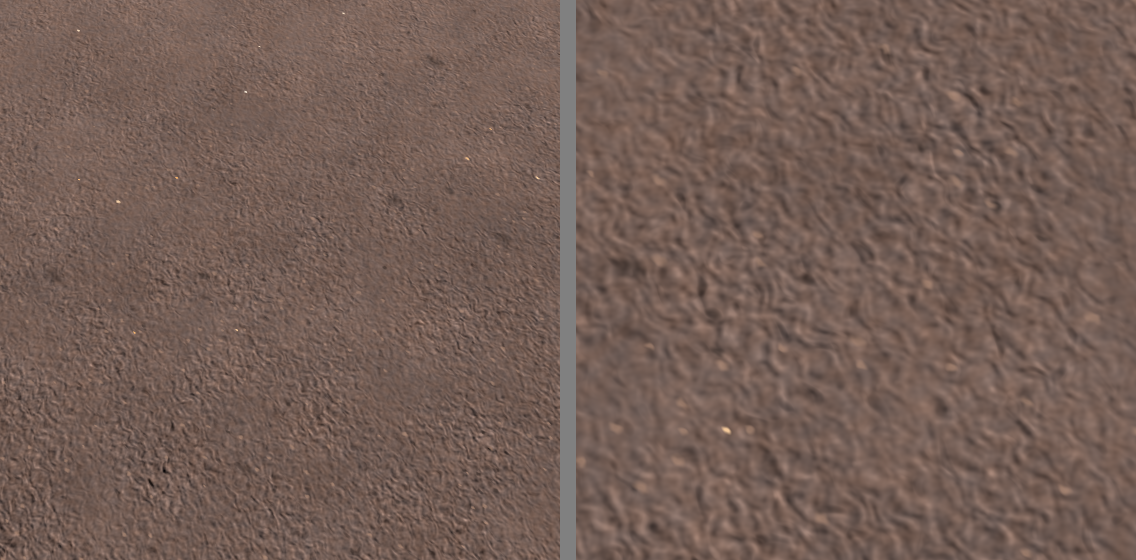
Left: the whole. Right: its middle third, enlarged.
Write a WebGL 2 fragment shader that draws this texture.

```glsl
#version 300 es
precision highp float;
// Worn brown asphalt seen at a slant: gradient noise on a receding ground
// plane is lit from one side for grainy relief, then scattered with pebbles,
// pits, soft stains and a few bright glints.
uniform vec2 u_resolution;
out vec4 fragColor;

// Integer hash giving two values from 0 to 1 per cell
vec2 hash2(vec2 cell, uint seed) {
    uvec2 v = uvec2(ivec2(cell)) * 1664525u + 1013904223u + seed * 7919u;
    v.x += v.y * 1664525u;
    v.y += v.x * 1664525u;
    v ^= v >> 16u;
    v.x += v.y * 1664525u;
    v.y += v.x * 1664525u;
    v ^= v >> 16u;
    return vec2(v & 65535u) / 65535.0;
}

float cornerSlope(vec2 cell, vec2 offset) {
    float angle = 6.2832 * hash2(cell, 1u).x;
    return dot(vec2(cos(angle), sin(angle)), offset);
}

float gradientNoise(vec2 p) {
    vec2 i = floor(p), f = p - i;
    vec2 w = f * f * f * (f * (f * 6.0 - 15.0) + 10.0);
    vec2 e = vec2(1.0, 0.0);
    float low = mix(cornerSlope(i, f), cornerSlope(i + e, f - e), w.x);
    float high = mix(cornerSlope(i + e.yx, f - e.yx), cornerSlope(i + 1.0, f - 1.0), w.x);
    return mix(low, high, w.y);
}

// Slope of the noise towards the light
float relief(vec2 p) {
    vec2 toLight = vec2(0.27, 0.2);
    return gradientNoise(p + toLight) - gradientNoise(p - toLight);
}

// Soft irregular spots in a share of the cells
float spots(vec2 p, float share, float radius, uint seed) {
    vec2 cell = floor(p);
    vec2 pick = hash2(cell, seed);
    vec2 centre = mix(vec2(0.3), vec2(0.7), hash2(cell, seed + 40u));
    vec2 d = p - cell - centre;
    d += 0.35 * radius * gradientNoise(p * 0.8 / radius);
    d = vec2(d.x + 0.5 * d.y, d.y * 0.9);
    float size = radius * mix(0.65, 1.2, pick.y);
    return step(pick.x, share) * (1.0 - smoothstep(0.2 * size, size, length(d)));
}

void main() {
    vec2 uv = gl_FragCoord.xy / u_resolution;

    // Ground plane, with grains shrinking towards the top
    float shrink = 3.0 / (3.0 - uv.y);
    vec2 ground = vec2((uv.x - 0.5) * shrink, 3.0 * shrink) + 7.0;

    // Broken grains at three sizes, leaning along the falling diagonal
    vec2 bent = ground + 0.008 * vec2(gradientNoise(ground * 40.0), gradientNoise(ground * 40.0 + 50.0));
    vec2 grain = mat2(1.0, 0.2, 0.2, 0.85) * bent;
    float roughness = 1.0 + 0.9 * gradientNoise(ground * 7.0 + 31.0);
    roughness *= mix(1.2, 0.62, uv.y);
    float tone = 0.62 * relief(grain * 76.0);
    tone += 0.85 * relief(grain * 128.0 + 19.0);
    tone += 0.45 * gradientNoise(ground * 185.0);
    tone += 0.3 * gradientNoise(grain * 95.0 + 61.0);

    // Sparse dark crevices and pale facets
    float crevice = smoothstep(0.24, 0.5, gradientNoise(grain * vec2(74.0, 66.0) + 83.0));
    float facet = smoothstep(0.3, 0.55, gradientNoise(grain * vec2(88.0, 80.0) + 37.0));
    tone += 0.35 * tone * abs(tone);
    tone = (tone - 0.75 * crevice + 0.55 * facet + 0.06) * roughness;

    // Broad light and dark patches, paler in the distance
    tone += 0.38 * gradientNoise(ground * 3.0 + 5.0);
    tone += 0.32 * gradientNoise(ground * 11.0 + 13.0);
    tone += 0.25 * gradientNoise(ground * 27.0 + 29.0);
    tone += 0.42 * smoothstep(0.5, 1.0, uv.y) - 0.09;
    vec3 color = vec3(0.449, 0.365, 0.331) + tone * vec3(0.105, 0.087, 0.078);

    // Warm and cool stones
    float warmth = gradientNoise(ground * 70.0 + 71.0) + 0.5 * gradientNoise(ground * 9.0 + 3.0);
    color += warmth * vec3(0.02, -0.002, -0.018);

    // Stains, pits and pale pebbles
    float nearness = mix(1.0, 0.6, uv.y);
    color *= 1.0 - 0.22 * spots(ground * 9.0, 0.05, 0.2, 3u);
    color *= 1.0 - 0.4 * nearness * spots(ground * 34.0, 0.02, 0.22, 5u);
    float pebble = spots(ground * 42.0 + 0.5, 0.07, 0.24, 7u);
    color = mix(color, vec3(0.72, 0.57, 0.48), 0.65 * nearness * pebble);

    // Rare glints, white to amber
    vec2 glintPlace = ground * 32.0 + 0.3;
    float glint = spots(glintPlace, 0.006, 0.17, 11u);
    vec3 glintColor = mix(vec3(0.97, 0.93, 0.87), vec3(1.0, 0.72, 0.42), hash2(floor(glintPlace), 13u).x);
    color = mix(color, glintColor, 0.95 * glint);

    fragColor = vec4(color, 1.0);
}
```
